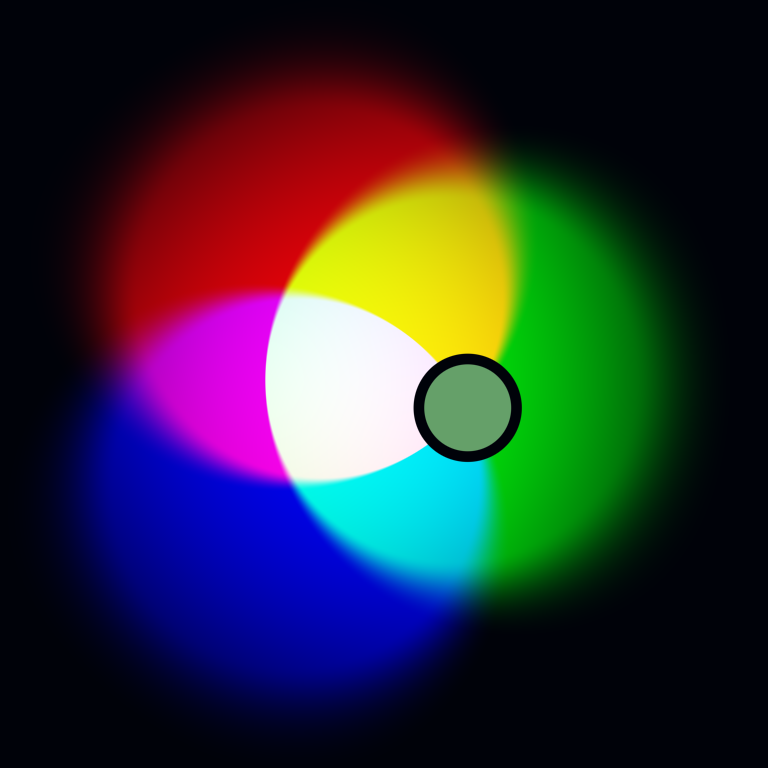
Reproduce this background procedurally as a WebGL 1 fragment shader.

```glsl
precision highp float;

uniform vec2 u_resolution;

const vec3 NIGHT = vec3(0.0, 0.006, 0.034);
const vec3 KNOB_FILL = vec3(0.396, 0.627, 0.412);

const vec2 RED_CENTER = vec2(0.384, 0.668);
const vec2 GREEN_CENTER = vec2(0.647, 0.505);
const vec2 BLUE_CENTER = vec2(0.349, 0.323);
const vec2 MEETING_POINT = vec2(0.490, 0.505);
const float LIGHT_RADIUS = 0.302;
const float LIGHT_REACH = 0.612;
const float FADE_POWER = 2.5;
const float BLUR_GROWTH = 0.69;
const float BLUR_OUTSIDE = 0.25;

const vec2 KNOB_CENTER = vec2(0.609, 0.469);
const float KNOB_OUTER = 0.0705;
const float KNOB_INNER = 0.0566;

// Disc that is sharp and bright at its rim nearest the meeting point,
// and grows dim and blurred away from it
float spotlight(vec2 p, vec2 center, float pixel) {
    vec2 focus = center + LIGHT_RADIUS * normalize(MEETING_POINT - center);
    float reach = distance(p, focus);
    float depth = LIGHT_RADIUS - distance(p, center);
    float blur = BLUR_GROWTH * reach * reach + 2.0 * pixel;
    float disc = smoothstep(-BLUR_OUTSIDE * blur, (1.0 - BLUR_OUTSIDE) * blur, depth);
    float fade = 1.0 - pow(min(reach / LIGHT_REACH, 1.0), FADE_POWER);
    return disc * fade;
}

float circleMask(vec2 p, vec2 center, float radius, float pixel) {
    return 1.0 - smoothstep(-pixel, pixel, distance(p, center) - radius);
}

void main() {
    float size = min(u_resolution.x, u_resolution.y);
    vec2 p = (gl_FragCoord.xy - 0.5 * u_resolution) / size + 0.5;
    float pixel = 0.75 / size;

    // One light per channel, screened over the night
    vec3 light = vec3(
        spotlight(p, RED_CENTER, pixel),
        spotlight(p, GREEN_CENTER, pixel),
        spotlight(p, BLUE_CENTER, pixel));
    vec3 color = 1.0 - (1.0 - NIGHT) * (1.0 - light);

    // Knob with a dark rim
    color = mix(color, NIGHT, circleMask(p, KNOB_CENTER, KNOB_OUTER, pixel));
    color = mix(color, KNOB_FILL, circleMask(p, KNOB_CENTER, KNOB_INNER, pixel));

    gl_FragColor = vec4(color, 1.0);
}
```
